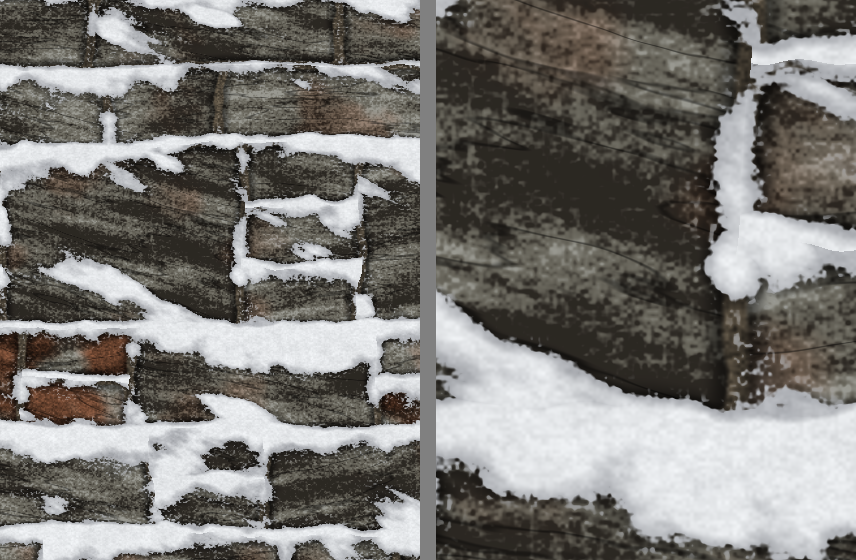
Left: the whole. Right: its middle third, enlarged.
Give the GLSL for this texture, as a WebGL 1 fragment shader.

```glsl
precision highp float;
uniform vec2 u_resolution;

float hash(vec2 p) {
  return fract(sin(dot(p, vec2(127.1, 311.7))) * 43758.5453);
}

float noise(vec2 p) {
  vec2 i = floor(p), f = fract(p);
  f = f * f * (3.0 - 2.0 * f);
  return mix(mix(hash(i), hash(i + vec2(1.0, 0.0)), f.x),
             mix(hash(i + vec2(0.0, 1.0)), hash(i + 1.0), f.x), f.y);
}

float fbm(vec2 p) {
  float sum = 0.0, gain = 0.516;
  for (int i = 0; i < 5; i++) {
    sum += gain * noise(p);
    p = mat2(1.6, 0.5, -0.5, 1.9) * p + 7.3;
    gain *= 0.5;
  }
  return sum;
}

vec2 turn(vec2 p, float angle) {
  float c = cos(angle), s = sin(angle);
  return vec2(c * p.x + s * p.y, c * p.y - s * p.x);
}

void main() {
  vec2 p = gl_FragCoord.xy / u_resolution.y;
  vec2 q = p + 0.04 * (vec2(fbm(p * 5.0), fbm(p * 5.0 + 40.0)) - 0.5)
             + 0.006 * (vec2(noise(p * 45.0), noise(p * 45.0 + 9.0)) - 0.5);

  // courses of uneven height
  float base = -0.13, height = 0.18, row = 0.0;
  for (int i = 1; i < 8; i++) {
    if (q.y > base + height) {
      base += height;
      row = float(i);
      height = mix(0.18, 0.14, step(3.5, row)) + 0.15 * exp(-9.0 * abs(row - 3.0));
    }
  }

  // long stones alternate with stacks of short ones
  float x = q.x + 0.64 * fract((row - 3.0) * 0.37) + 0.003;
  float bay = floor(x / 0.64);
  float u = x - bay * 0.64;
  float narrow = step(0.44, u);
  float layers = mix(1.0, max(1.0, floor(height / 0.085)), narrow);
  float layerHeight = height / layers;
  float layer = min(floor((q.y - base) / layerHeight), layers - 1.0);
  float v = q.y - base - layer * layerHeight;
  vec2 id = vec2(row * 7.0 + layer, bay * 2.0 + narrow);

  vec2 halfSize = 0.5 * vec2(mix(0.44, 0.20, narrow), layerHeight);
  vec2 corner = abs(vec2(u - narrow * 0.44, v) - halfSize) - halfSize + 0.018;
  float edge = length(max(corner, 0.0)) + min(max(corner.x, corner.y), 0.0) - 0.010;

  // layered stone with grain, cracks and rust
  vec2 s = turn(p, 0.5 * (hash(id + 5.0) - 0.6));
  float grain = 0.5 * (noise(p * vec2(210.0, 310.0)) + noise(p * 430.0));
  float strata = fbm(s * vec2(10.0, 48.0) + id * 17.0);
  float tone = 0.5 + 1.5 * (strata - 0.5) + 0.85 * (grain - 0.5) + 0.4 * (hash(id) - 0.55);
  vec3 stone = mix(vec3(0.17, 0.155, 0.135), vec3(0.41, 0.40, 0.36), smoothstep(0.08, 0.58, tone));
  stone = mix(stone, vec3(0.60, 0.60, 0.57), smoothstep(0.52, 1.0, tone));
  float stain = fbm(p * 9.0 + id);
  float rust = max(step(0.70, hash(id + 3.0)) * smoothstep(0.32, 0.55, stain),
                   0.4 * smoothstep(0.55, 0.75, stain));
  stone = mix(stone, vec3(0.37, 0.21, 0.13) * (0.4 + tone), 0.85 * rust);
  float crack = abs(fbm(s * vec2(5.0, 26.0) + id * 9.0) - 0.47);
  stone *= mix(0.6, 1.0, smoothstep(0.0, 0.022, crack));
  stone *= mix(0.5, 1.0, smoothstep(0.0, 0.016, -edge));

  vec3 mortar = vec3(0.38, 0.34, 0.28) * (0.4 + 0.9 * grain);
  vec3 color = mix(stone, mortar, smoothstep(-0.002, 0.003, edge));

  // snow on ledges, in joints and in slanting patches
  float ragged = fbm(p * 20.0) - 0.5;
  float low = 1.0 - smoothstep(0.74, 0.84, p.y);
  float bank = 0.042 + 0.036 * sin(6.0 * p.x + 1.57 - 1.8 * row);
  bank = min(bank * mix(0.45, 1.0, low), layerHeight * 0.38);
  float ledge = bank - (layerHeight - v) + 0.07 * ragged;
  float lip = 3.0 * (0.007 + 0.007 * low - v) + 0.04 * ragged;
  float joint = edge + 0.012 * low - 0.016 + 0.07 * (fbm(p * 24.0 + 9.0) - 0.5);
  float streak = fbm(turn(p, -0.35) * vec2(5.0, 15.0) + id * 3.1);
  float patchy = 0.2 * (streak - 0.63) + 0.05 * ragged;
  float depth = max(max(ledge, lip), max(joint, patchy));

  color *= 1.0 - 0.3 * smoothstep(-0.014, 0.0, depth);
  float dust = smoothstep(0.58, 0.78, grain) * smoothstep(-0.022, 0.0, depth);
  float snow = smoothstep(-0.002, 0.003, depth + 0.012 * (grain - 0.5));
  vec3 snowColor = mix(vec3(0.67, 0.68, 0.70), vec3(0.90, 0.91, 0.92),
                       smoothstep(0.0, 0.024, depth + 0.02 * ragged));
  snowColor += 0.10 * (grain - 0.5) + 0.08 * (fbm(p * 45.0) - 0.5);
  color = mix(color, snowColor, max(snow, 0.7 * dust));

  gl_FragColor = vec4(color, 1.0);
}
```
